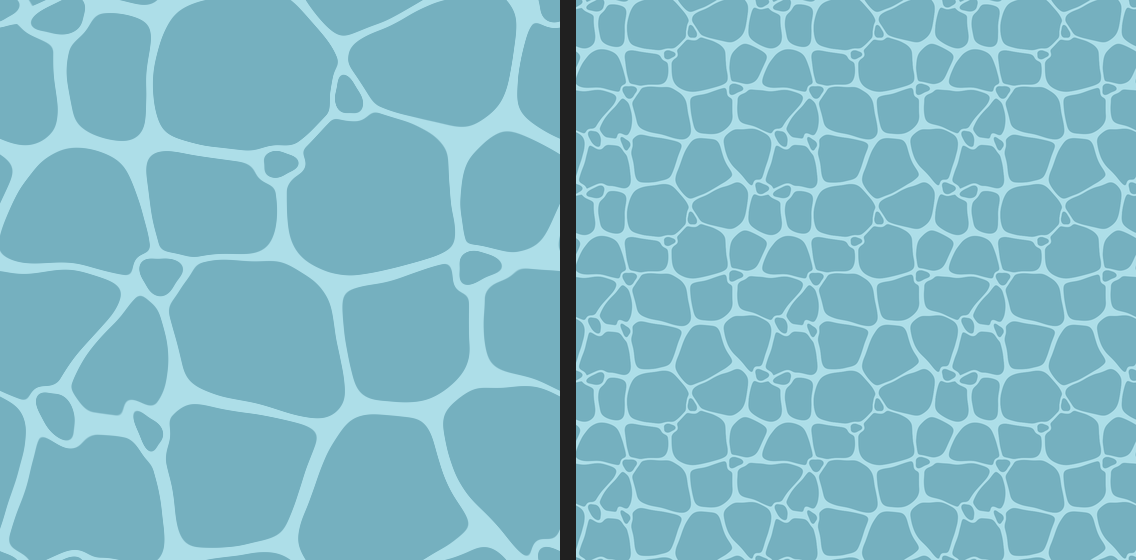
Left, the tile; right, the same tile 3 across and 3 down.
Write a three.js fragment shader that draws this pattern.

```glsl
// Seamless flat paving of large rounded stones with a few pebbles in the joints.
varying vec2 vUv;

const vec3 STONE = vec3(0.46, 0.69, 0.75);
const vec3 JOINT = vec3(0.68, 0.87, 0.91);
const float GRID = 4.0;            // stones per side, even so the brick rows wrap
const float JITTER = 0.55;         // scatter of stone centres, in grid cells
const float SIZE_SPREAD = 0.4;     // difference in stone size
const float ROUNDING = 0.016;      // softness of stone corners
const float GAP_MIN = 0.003;       // half width of the joints
const float GAP_MAX = 0.0135;
const float BEND = 0.05;           // broad bending of outlines
const float WOBBLE = 0.005;        // small kinks of outlines
const float PEBBLES = 8.0;         // junctions tried for pebbles
const float PEBBLE_MIN = 0.025;    // pebble radius
const float PEBBLE_MAX = 0.038;
const float PEBBLE_GAP = 0.012;
const float EDGE = 0.001;          // edge softness
const float SEED = 17.3;

vec2 hash(vec2 p) {
  vec3 q = fract((p.xyx + SEED) * vec3(0.1031, 0.1030, 0.0973));
  q += dot(q, q.yzx + 33.33);
  return fract((q.xx + q.yz) * q.zy);
}

// Whole cell number wrapped into one period
vec2 wrap(vec2 cell, float period) { return floor(mod(cell + 0.5, period)); }

// Two channels of value noise that wrap after "period" cells
vec2 noise(vec2 uv, float period, float seed) {
  vec2 p = uv * period, i = floor(p), f = fract(p);
  f = f * f * f * (f * (f * 6.0 - 15.0) + 10.0);
  vec2 a = hash(wrap(i, period) + seed);
  vec2 b = hash(wrap(i + vec2(1.0, 0.0), period) + seed);
  vec2 c = hash(wrap(i + vec2(0.0, 1.0), period) + seed);
  vec2 d = hash(wrap(i + 1.0, period) + seed);
  return mix(mix(a, b, f.x), mix(c, d, f.x), f.y);
}

float smoothMin(float a, float b, float k) {
  float h = max(k - abs(a - b), 0.0) / k;
  return min(a, b) - 0.25 * k * h * h;
}

// Offset of the i-th cell in a 5 by 5 block
vec2 blockOffset(float i) {
  float row = floor((i + 0.5) / 5.0);
  return vec2(i - 5.0 * row, row) - 2.0;
}

// Stone centre (xy) and size weight (z), in grid cells
vec3 site(vec2 cell) {
  vec2 id = wrap(cell, GRID);
  vec2 brick = vec2(0.5 * mod(id.y, 2.0), 0.0);
  vec2 pos = cell + 0.5 + brick + JITTER * (hash(id) - 0.5);
  return vec3(pos, SIZE_SPREAD * (hash(id + 41.0).x - 0.5));
}

// Weighted squared distance to a stone centre
float power(vec2 p, vec3 s) { return dot(p - s.xy, p - s.xy) - s.z; }

// Point where three neighbouring stones meet
vec2 junction(vec3 a, vec3 b, vec3 c) {
  vec2 u = b.xy - a.xy, v = c.xy - a.xy;
  float s = 0.5 * (dot(u, u) + a.z - b.z), t = 0.5 * (dot(v, v) + a.z - c.z);
  return a.xy + vec2(s * v.y - t * u.y, t * u.x - s * v.x) / (u.x * v.y - u.y * v.x);
}

// Depth inside the nearest stone, with rounded corners
float stoneDepth(vec2 p) {
  vec2 base = floor(p), own = base;
  float nearest = 1e3, sum = 0.0;
  for (float i = 0.0; i < 25.0; i++) {
    vec2 cell = base + blockOffset(i);
    float w = power(p, site(cell));
    if (w < nearest) { nearest = w; own = cell; }
  }
  vec3 a = site(own);
  for (float i = 0.0; i < 25.0; i++) {
    if (i == 12.0) continue;
    vec3 b = site(own + blockOffset(i));
    float border = 0.5 * (power(p, b) - nearest) / length(b.xy - a.xy);
    sum += exp(-border / (GRID * ROUNDING));
  }
  return -ROUNDING * log(max(sum, 1e-20));
}

// Distance to the k-th pebble, which lies on a junction of stones
float pebbleDistance(vec2 p, float k) {
  vec2 h = hash(vec2(k, 73.0));
  vec2 cell = vec2(floor(GRID * h.x), mod(k, GRID));
  vec2 third = cell + vec2(mod(cell.y, 2.0), k < GRID ? 1.0 : -1.0);
  vec3 a = site(cell);
  vec2 centre = junction(a, site(cell + vec2(1.0, 0.0)), site(third));
  vec2 q = fract(p - centre / GRID + 0.5) - 0.5;
  if (length(q) > 0.12) return 1.0;
  // Skip a junction that is covered by another stone
  for (float i = 0.0; i < 25.0; i++)
    if (power(centre, site(cell + blockOffset(i))) < power(centre, a) - 0.03) return 1.0;
  float turn = 6.2832 * h.y;
  q = mat2(cos(turn), sin(turn), -sin(turn), cos(turn)) * q * vec2(1.1, 0.85);
  float lumps = 1.0 + 0.12 * sin(3.0 * atan(q.y, q.x + 1e-6) + 9.0 * h.x);
  return length(q) - lumps * mix(PEBBLE_MIN, PEBBLE_MAX, hash(vec2(k, 91.0)).x);
}

void main() {
  // Bend the plane so outlines look hand drawn
  vec2 p = vUv + BEND * (noise(vUv, 6.0, 5.0) - 0.5) + WOBBLE * (noise(vUv, 17.0, 29.0) - 0.5);
  // Stones, cut back around the pebbles
  float stone = stoneDepth(p * GRID) - mix(GAP_MIN, GAP_MAX, noise(vUv, 7.0, 57.0).x);
  float pebble = 1.0;
  for (float k = 0.0; k < PEBBLES; k++) pebble = min(pebble, pebbleDistance(p, k));
  stone = smoothMin(stone, pebble - PEBBLE_GAP, 0.02);
  float cover = smoothstep(-EDGE, EDGE, max(stone, -pebble));
  gl_FragColor = vec4(mix(JOINT, STONE, cover), 1.0);
}
```
